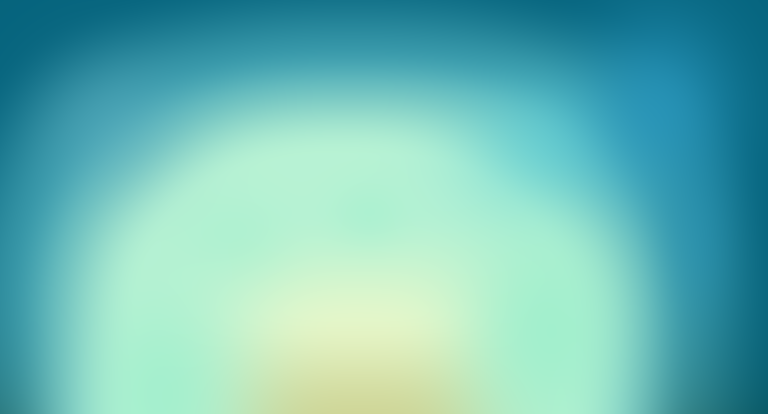
Write a Shadertoy shader that draws this background.

```glsl
#define DOME_CENTER vec2(0.455, 0.20)
#define DOME_RADII vec2(0.40, 0.62)
#define DOME_POWER 2.4
#define MINT vec3(0.72, 0.95, 0.83)
#define GREEN vec3(0.62, 0.935, 0.80)
#define TEAL vec3(0.27, 0.65, 0.71)
#define DEEP vec3(0.02, 0.39, 0.49)
#define AQUA vec3(0.39, 0.82, 0.84)
#define BLUE vec3(0.16, 0.59, 0.74)
#define HAZE vec3(0.36, 0.68, 0.75)
#define CREAM vec3(0.91, 0.97, 0.79)
#define SAND vec3(0.81, 0.83, 0.58)

// Soft elliptical spot, 1 at its center
float glow(vec2 p, vec2 center, vec2 radii) {
    vec2 d = (p - center) / radii;
    return exp(-dot(d, d));
}

// Rounded dome distance, 1 on the rim; the sides run straight down below its center
float domeDistance(vec2 p) {
    vec2 d = abs(vec2(p.x - DOME_CENTER.x, max(p.y - DOME_CENTER.y, 0.0))) / DOME_RADII;
    d = pow(d, vec2(DOME_POWER));
    return pow(d.x + d.y, 1.0 / DOME_POWER);
}

void mainImage(out vec4 fragColor, in vec2 fragCoord) {
    vec2 uv = fragCoord / iResolution.xy;
    float dome = domeDistance(uv);

    // Pale dome fading to dark surroundings
    vec3 color = mix(MINT, TEAL, smoothstep(0.68, 1.12, dome));
    color = mix(color, DEEP, smoothstep(0.95, 1.45, dome));

    // Cool light around the rim
    color = mix(color, HAZE, 0.45 * glow(uv, vec2(0.14, 0.70), vec2(0.10, 0.18)));
    color = mix(color, AQUA, 0.70 * glow(uv, vec2(0.72, 0.64), vec2(0.12, 0.17)));
    color = mix(color, BLUE, 0.80 * glow(uv, vec2(0.86, 0.74), vec2(0.10, 0.22)));
    color = mix(color, BLUE, 0.40 * glow(uv, vec2(0.91, 0.42), vec2(0.05, 0.20)));

    // Warm center, turning sandy toward the bottom
    vec3 warm = mix(SAND, CREAM, smoothstep(-0.04, 0.26, uv.y));
    float spread = (uv.x - 0.475) / 0.175;
    float warmth = exp(-pow(abs(spread), 3.0)) * (1.0 - smoothstep(0.18, 0.50, uv.y));
    color = mix(color, warm, 0.97 * warmth);

    // Green pools inside the dome
    color = mix(color, GREEN, 0.85 * glow(uv, vec2(0.715, 0.20), vec2(0.10, 0.25)));
    color = mix(color, GREEN, 0.75 * glow(uv, vec2(0.21, 0.05), vec2(0.085, 0.22)));
    color = mix(color, GREEN, 0.35 * glow(uv, vec2(0.31, 0.42), vec2(0.07, 0.10)));
    color = mix(color, GREEN, 0.40 * glow(uv, vec2(0.48, 0.48), vec2(0.05, 0.08)));

    // Muted shade in the lower corners
    float cornerShade = smoothstep(0.85, 1.15, dome) * exp(-uv.y / 0.15);
    color *= 1.0 - cornerShade * vec3(0.08, 0.14, 0.20);

    fragColor = vec4(color, 1.0);
}
```
